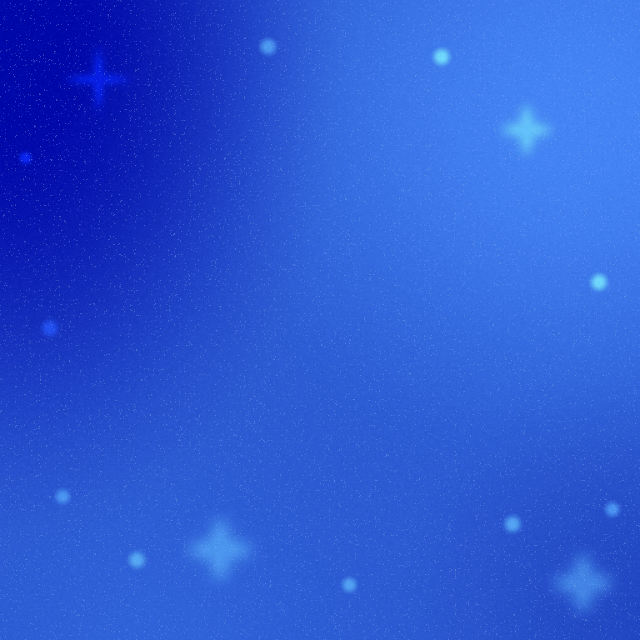
Give the GLSL for this background, as a three.js fragment shader.

```glsl
varying vec2 vUv;

const vec3 NAVY = vec3(0.0, 0.03, 0.66);
const vec3 ROYAL = vec3(0.17, 0.355, 0.825);
const vec3 SKY = vec3(0.265, 0.515, 0.955);
const vec3 DUSK = vec3(0.13, 0.27, 0.76);
const vec3 ELECTRIC = vec3(0.02, 0.12, 0.95);
const vec3 AZURE = vec3(0.31, 0.61, 0.95);
const vec3 CYAN = vec3(0.46, 0.89, 0.99);
const vec3 SPECK = vec3(0.55, 0.70, 0.92);

const int DOT_COUNT = 10;
const int STAR_COUNT = 4;
const float GRAIN_CELLS = 512.0;

float hash(vec2 p) {
  vec3 q = fract(vec3(p.xyx) * 0.1031);
  q += dot(q, q.yzx + 33.33);
  return fract((q.x + q.y) * q.z);
}

// Soft falloff: 1 inside the inner radius, 0 beyond the outer one
float glow(vec2 offset, float inner, float outer) {
  return 1.0 - smoothstep(inner, outer, length(offset));
}

// Blue to cyan ramp for the lights
vec3 lightTint(float tone) {
  vec3 low = mix(ELECTRIC, AZURE, clamp(tone * 2.0, 0.0, 1.0));
  return mix(low, CYAN, clamp(tone * 2.0 - 1.0, 0.0, 1.0));
}

// One blurred bar, tapering towards its ends
float softArm(float along, float across, float reach, float width) {
  float taper = 1.0 - smoothstep(reach * 0.25, reach * 1.15, abs(along));
  return taper * exp(-across * across / (width * width));
}

float softStar(vec2 p, float reach, float width) {
  float a = softArm(p.x, p.y, reach, width);
  float b = softArm(p.y, p.x, reach, width);
  return 1.0 - (1.0 - a) * (1.0 - b);
}

vec3 backdrop(vec2 uv) {
  vec3 color = ROYAL;
  color = mix(color, SKY, glow((uv - vec2(0.92, 0.82)) * vec2(1.0, 1.1), 0.04, 0.70));
  color = mix(color, SKY, 0.18 * glow(uv - vec2(0.25, -0.02), 0.0, 0.4));
  color = mix(color, DUSK, 0.9 * glow(uv - vec2(1.0, 0.04), 0.0, 0.42));
  return mix(color, NAVY, glow((uv - vec2(0.0, 0.95)) * vec2(1.0, 0.69), 0.08, 0.58));
}

// Each dot: x, y, radius, tone
vec3 addDots(vec3 color, vec2 uv) {
  vec4 dots[DOT_COUNT];
  dots[0] = vec4(0.419, 0.927, 0.018, 0.50);
  dots[1] = vec4(0.690, 0.911, 0.018, 0.95);
  dots[2] = vec4(0.040, 0.753, 0.014, 0.03);
  dots[3] = vec4(0.078, 0.487, 0.018, 0.20);
  dots[4] = vec4(0.098, 0.224, 0.016, 0.48);
  dots[5] = vec4(0.214, 0.125, 0.018, 0.60);
  dots[6] = vec4(0.546, 0.086, 0.016, 0.55);
  dots[7] = vec4(0.801, 0.181, 0.018, 0.57);
  dots[8] = vec4(0.957, 0.204, 0.016, 0.47);
  dots[9] = vec4(0.936, 0.559, 0.018, 0.95);
  for (int i = 0; i < DOT_COUNT; i++) {
    vec4 d = dots[i];
    color = mix(color, lightTint(d.w), 0.95 * glow(uv - d.xy, d.z * 0.2, d.z * 1.05));
  }
  return color;
}

// Each star: x, y, reach, arm width; each look: tone, strength
vec3 addStars(vec3 color, vec2 uv) {
  vec4 stars[STAR_COUNT];
  vec2 looks[STAR_COUNT];
  stars[0] = vec4(0.154, 0.876, 0.055, 0.009);
  stars[1] = vec4(0.823, 0.797, 0.046, 0.013);
  stars[2] = vec4(0.344, 0.141, 0.060, 0.018);
  stars[3] = vec4(0.911, 0.089, 0.056, 0.018);
  looks[0] = vec2(0.02, 0.80);
  looks[1] = vec2(0.80, 0.90);
  looks[2] = vec2(0.52, 0.85);
  looks[3] = vec2(0.50, 0.70);
  for (int i = 0; i < STAR_COUNT; i++) {
    vec4 s = stars[i];
    float mask = softStar(uv - s.xy, s.z, s.w);
    color = mix(color, lightTint(looks[i].x), mask * looks[i].y);
  }
  return color;
}

// Faint tonal noise with sparse pale specks
vec3 addGrain(vec3 color, vec2 uv, float cells) {
  vec2 cell = floor(uv * cells);
  vec2 local = fract(uv * cells) - 0.5;
  float speck = smoothstep(0.92, 1.0, hash(cell)) * glow(local, 0.3, 0.65);
  color += (hash(cell + 71.0) - 0.5) * 0.025;
  return mix(color, SPECK, speck * 0.38);
}

void main() {
  vec3 color = backdrop(vUv);
  color = addStars(color, vUv);
  color = addDots(color, vUv);
  color = addGrain(color, vUv, GRAIN_CELLS);
  gl_FragColor = vec4(clamp(color, 0.0, 1.0), 1.0);
}
```
